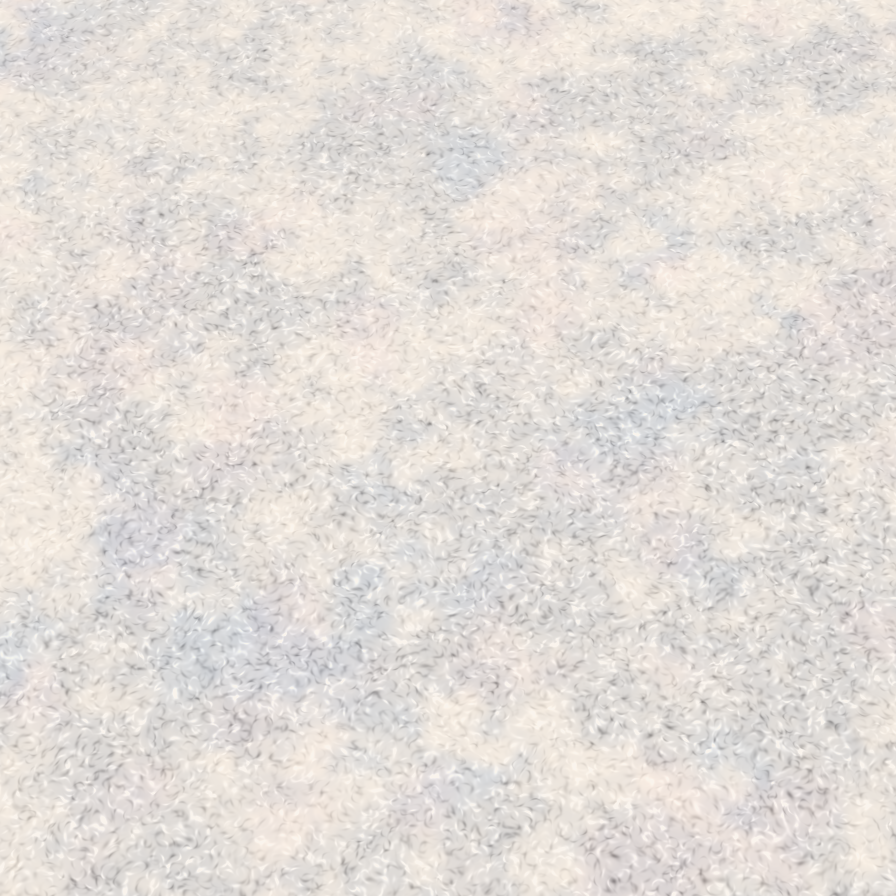
Write a three.js fragment shader that draws this texture.

```glsl
// Pale woolly ground seen at a slant: cream and grey patches under fine curled fibres.
// Patches are smooth cellular noise; fibres are short bent strokes scattered in cells,
// squeezed towards the top by a simple perspective.
varying vec2 vUv;

vec2 hash2(vec2 p) {
  return fract(sin(vec2(dot(p, vec2(127.1, 311.7)), dot(p, vec2(269.5, 183.3)))) * 43758.5);
}

// Smooth cellular noise: random values blended around jittered points
float softCells(vec2 p) {
  vec2 cell = floor(p);
  float total = 0.0, weights = 0.0;
  for (int y = -1; y <= 1; y++) {
    for (int x = -1; x <= 1; x++) {
      vec2 id = cell + vec2(float(x), float(y));
      vec2 offset = id + 0.15 + 0.7 * hash2(id) - p;
      float weight = exp(-4.0 * dot(offset, offset));
      total += weight * hash2(id + 37.0).x;
      weights += weight;
    }
  }
  return total / weights;
}

// One bent stroke per cell, each lighter or darker than the ground
float fibres(vec2 p) {
  vec2 cell = floor(p);
  float tone = 0.0;
  for (int y = -1; y <= 1; y++) {
    for (int x = -1; x <= 1; x++) {
      vec2 id = cell + vec2(float(x), float(y));
      vec2 shape = hash2(id + 11.0);
      vec2 look = hash2(id + 53.0);
      float angle = 0.3 + (shape.x - 0.5) * 3.14159;
      vec2 q = p - id - hash2(id);
      q = mat2(cos(angle), -sin(angle), sin(angle), cos(angle)) * q;
      float across = q.y - (shape.y - 0.5) * 2.6 * (q.x * q.x - 0.1);
      float width = mix(0.12, 0.2, look.y);
      tone += (look.x * 2.0 - 1.1) * exp(-across * across / (width * width) - q.x * q.x * 6.5);
    }
  }
  return tone;
}

void main() {
  // Ground coordinates, denser with distance
  vec2 ground = vec2((vUv.x - 0.5) * (1.0 + 0.25 * vUv.y), vUv.y * (1.0 + 0.4 * vUv.y));

  // Worn cream areas, more of them along the left edge and the far right
  float patches = 0.3 * softCells(ground * 5.0 + 3.0)
                + 0.36 * softCells(ground * 12.0 + 17.0)
                + 0.34 * softCells(ground * 28.0 + 41.0);
  float edge = 0.15 * (1.0 - smoothstep(0.0, 0.13, vUv.x))
             + 0.13 * smoothstep(1.2, 1.9, vUv.x + vUv.y);
  float cream = smoothstep(0.38, 0.76, patches + edge);

  // Base colours with faint blue and pink stains
  vec3 color = mix(vec3(0.868, 0.855, 0.843), vec3(0.948, 0.915, 0.877), cream);
  float blue = smoothstep(0.5, 0.9, softCells(ground * 8.0 + 71.0)) * (1.0 - cream);
  float pink = smoothstep(0.5, 0.9, softCells(ground * 13.0 + 90.0));
  color += blue * vec3(-0.028, -0.008, 0.014) + pink * vec3(0.006, -0.008, -0.002);

  // Three crossing layers of fibres, quieter on cream and in the distance
  vec2 bend = 0.003 * sin(ground.yx * vec2(61.0, 47.0) + 2.0 * sin(ground * 33.0));
  vec2 wool = ground + bend;
  float grain = fibres(wool * 68.0)
              + fibres(mat2(0.96, 0.28, -0.28, 0.96) * wool * 79.0 + 19.0)
              + fibres(wool * 98.0 + 47.0);
  float strength = mix(0.155, 0.075, cream) * mix(1.0, 0.75, smoothstep(0.5, 1.0, vUv.y));
  color += grain * strength * vec3(1.0, 1.0, 0.98);

  // Soft mottling between the fibres, tinted warm or cool
  float mottle = softCells(ground * 64.0 + 5.0) - 0.5;
  color += mottle * vec3(0.045, 0.035, 0.02);

  gl_FragColor = vec4(min(color, vec3(0.98, 0.955, 0.93)), 1.0);
}
```
